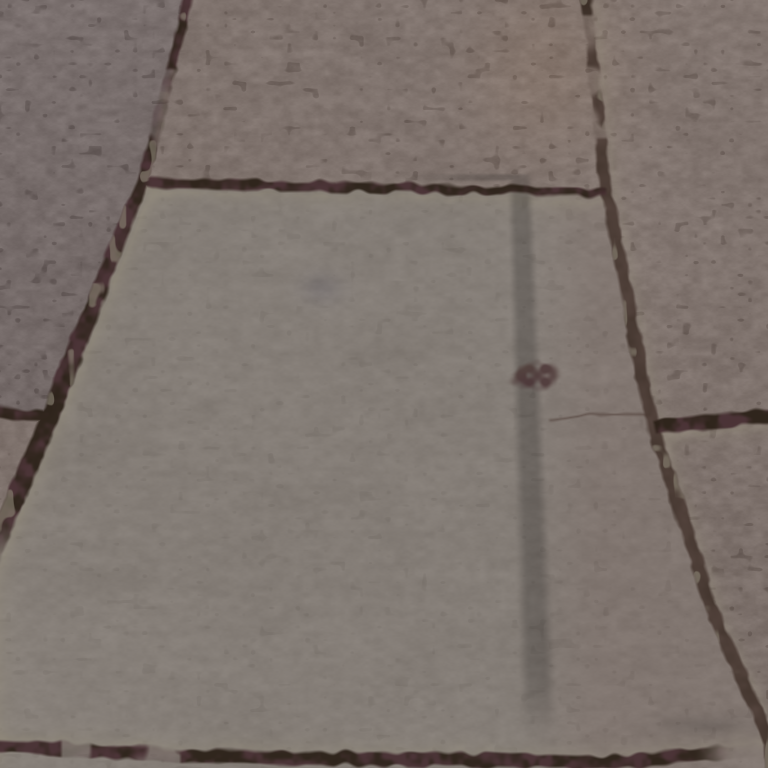
This texture is drawn by a WebGL 1 fragment shader. Its source:

```glsl
precision highp float;
// Worn stone paving: slabs split by dark, ragged joints, with a soft pole shadow.
// Joints are bent lines x(y) or y(x); the same lines choose each slab's tint.
// Layered value noise adds the stone grain, chipped edges and dirt.
uniform vec2 u_resolution;

#define STONE_MAIN vec3(0.518, 0.490, 0.465)
#define STONE_WARM vec3(0.500, 0.452, 0.430)
#define STONE_LEFT vec3(0.452, 0.412, 0.405)
#define RIM_COLOR vec3(0.575, 0.545, 0.480)
#define SOIL_DARK vec3(0.165, 0.125, 0.090)
#define SOIL_PURPLE vec3(0.280, 0.185, 0.200)
#define SOIL_BROWN vec3(0.315, 0.250, 0.225)
#define GRAIN 0.065
#define RAGGED 0.007
#define EDGE_SOFT 0.0028
#define SHADOW_DEPTH 0.19

float sat(float v) { return clamp(v, 0.0, 1.0); }

float hash(vec2 p) {
  vec3 q = fract(p.xyx * 0.1031);
  q += dot(q, q.yzx + 33.33);
  return fract((q.x + q.y) * q.z);
}

float noise(vec2 p) {
  vec2 i = floor(p), f = fract(p);
  f = f * f * (3.0 - 2.0 * f);
  return mix(mix(hash(i), hash(i + vec2(1.0, 0.0)), f.x),
             mix(hash(i + vec2(0.0, 1.0)), hash(i + 1.0), f.x), f.y);
}

float fbm(vec2 p) {
  float sum = 0.0, amp = 0.5;
  for (int i = 0; i < 4; i++) {
    sum += amp * noise(p);
    p = p * 2.03 + vec2(17.3, 9.1);
    amp *= 0.5;
  }
  return sum / 0.9375;
}

// Piecewise linear curve through four ascending knots.
float bend(float v, vec4 knot, vec4 value) {
  vec3 t = clamp((v - knot.xyz) / (knot.yzw - knot.xyz), 0.0, 1.0);
  return value.x + dot(t, value.yzw - value.xyz);
}

float band(float d, float halfWidth) {
  return 1.0 - smoothstep(halfWidth - EDGE_SOFT, halfWidth + EDGE_SOFT, abs(d));
}

float above(float v, float edge) { return smoothstep(edge - 0.003, edge + 0.003, v); }

float between(float v, float a, float b) { return above(v, a) * (1.0 - above(v, b)); }

float spot(vec2 p, vec2 center, vec2 size) {
  vec2 q = (p - center) / size;
  return exp(-dot(q, q));
}

void main() {
  vec2 p = gl_FragCoord.xy / u_resolution;
  float rough = noise(p * 55.0) * 0.65 + noise(p * 130.0 + 5.0) * 0.35;
  float chips = noise(p * 38.0 + 21.0);
  vec2 w = p + RAGGED * (vec2(rough, noise(p * 60.0 + 40.0)) - 0.5);

  // Signed offsets from the joints
  float left = 0.93 * (w.x - bend(p.y, vec4(0.25, 0.46, 0.77, 1.0), vec4(-0.022, 0.065, 0.188, 0.245)));
  float rightX = bend(p.y, vec4(0.03, 0.193, 0.46, 0.76), vec4(1.006, 0.931, 0.846, 0.788));
  float right = 0.95 * (w.x - rightX + 0.024 * sat((p.y - 0.76) / 0.24));
  float top = w.y - mix(0.763, 0.749, sat((p.x - 0.189) / 0.6));
  float base = w.y - bend(p.x, vec4(0.0, 0.234, 0.8, 0.96), vec4(0.030, 0.016, 0.007, 0.022));
  float stubL = w.y - 0.464 + 0.13 * p.x;
  float stubR = w.y - 0.444 - 0.10 * (p.x - 0.86);
  float inL = above(left, 0.0), inR = above(right, 0.0);
  float middle = inL * (1.0 - inR);

  // Slab tints
  float lower = 1.0 - above(top, 0.0);
  vec3 inner = mix(STONE_MAIN, STONE_WARM, 0.75 * smoothstep(0.66, 0.80, p.x));
  vec3 col = mix(STONE_WARM, inner, lower);
  col = mix(col, STONE_WARM * mix(0.96, 1.02, p.y), inR);
  vec3 side = mix(STONE_LEFT, STONE_WARM, 1.0 - above(stubL, 0.0));
  col = mix(side + 0.025 * smoothstep(0.6, 1.0, p.y), col, max(inL, 1.0 - above(p.y, 0.31)));
  col += vec3(0.018, 0.004, -0.010) * spot(p, vec2(0.71, 0.91), vec2(0.10, 0.12));

  // Stone grain, broad mottling and streaks
  float grain = fbm(p * vec2(75.0, 115.0)) - 0.5;
  float streak = fbm(p * vec2(9.0, 55.0) + 3.0) - 0.5;
  float mottle = fbm(p * 7.0 + 11.0) - 0.5;
  col += GRAIN * grain * mix(1.5, 0.8, middle * lower) + 0.025 * streak + 0.025 * mottle;
  col -= 0.07 * smoothstep(0.80, 0.94, noise(p * vec2(85.0, 120.0))) * (1.0 - 0.65 * lower * middle);
  col -= vec3(0.040, 0.036, 0.018) * spot(p, vec2(0.419, 0.625), vec2(0.027, 0.020));
  col -= 0.022 * spot(p, vec2(0.514, 0.540), vec2(0.045, 0.016));
  col -= 0.030 * spot(p, vec2(0.275, 0.470), vec2(0.015, 0.012));

  // Pale worn rims beside the joints
  float rim = exp(-abs(left - 0.016) * 95.0) * inL * lower;
  rim += exp(-abs(top + 0.012) * 110.0) * middle * 0.8;
  rim += exp(-abs(base - 0.012) * 110.0) * 0.7;
  rim += exp(-abs(right - 0.012) * 130.0) * inR * 0.6;
  rim += exp(-abs(stubR + 0.014) * 110.0) * inR * 0.8;
  col = mix(col, RIM_COLOR, sat(rim) * (0.25 + 0.5 * rough));

  // Pole shadow with its faint crossbar
  float poleX = mix(0.704, 0.677, sat(p.y / 0.77));
  float poleHalf = mix(0.019, 0.011, p.y);
  float pole = 1.0 - smoothstep(poleHalf * 0.45, poleHalf * 1.45, abs(p.x - poleX));
  pole *= smoothstep(0.02, 0.14, p.y) * (1.0 - above(p.y, 0.773));
  float bar = band(p.y - 0.769, 0.004) * smoothstep(0.50, 0.66, p.x) * (1.0 - above(p.x, 0.685));
  col *= 1.0 - SHADOW_DEPTH * max(pole, bar);
  col *= 1.0 - 0.12 * spot(p, vec2(0.92, 0.055), vec2(0.060, 0.012));

  // Hairline crack and clump of debris
  float crackY = 0.453 + 0.007 * smoothstep(0.78, 0.72, p.x * -1.0 + 1.5);
  float crack = band(w.y - crackY, 0.0015) * between(p.x, 0.715, rightX);
  col = mix(col, SOIL_BROWN, crack * 0.6);
  float clump = spot(p, vec2(0.697, 0.511), vec2(0.034, 0.018)) * (0.35 + 1.1 * noise(p * 90.0));
  col = mix(col, mix(SOIL_PURPLE, SOIL_BROWN, chips), 0.85 * smoothstep(0.25, 0.75, clump));

  // Soil in the joints, broken up where it is filled or chipped
  float worn = between(p.y, 0.80, 0.91);
  float leftGap = band(left, mix(0.012, 0.006, smoothstep(0.45, 0.9, p.y)));
  leftGap *= smoothstep(0.25, 0.33, p.y) * (1.0 - worn * 0.65 * smoothstep(0.3, 0.6, chips));
  float rightGap = band(right, mix(0.009, 0.0065, p.y));
  rightGap *= 1.0 - 0.8 * between(p.y, 0.82, 0.98) * smoothstep(0.25, 0.5, chips);
  float topGap = band(top, mix(0.007, 0.0045, p.x)) * middle;
  float baseGap = band(base, 0.0085) * (1.0 - smoothstep(0.90, 0.96, p.x));
  baseGap *= 1.0 - 0.75 * between(p.x, 0.08, 0.235) * smoothstep(0.25, 0.55, chips);
  float stubGap = max(band(stubL, 0.008) * (1.0 - inL), band(stubR, 0.0095) * inR);
  float flatGap = max(max(topGap, baseGap), stubGap);
  vec3 soil = mix(SOIL_DARK, SOIL_PURPLE, smoothstep(0.25, 0.75, rough));
  vec3 brown = mix(SOIL_BROWN, SOIL_DARK, 0.5 * rough + 0.3 * above(p.y, 0.97));
  col = mix(col, brown, rightGap * 0.92);
  col = mix(col, soil, max(leftGap, flatGap) * 0.94);
  float pebble = smoothstep(0.72, 0.86, noise(p * vec2(75.0, 48.0) + 8.0));
  col = mix(col, RIM_COLOR * 0.92, pebble * max(leftGap, rightGap) * 0.65);

  gl_FragColor = vec4(clamp(col, 0.0, 1.0), 1.0);
}
```
